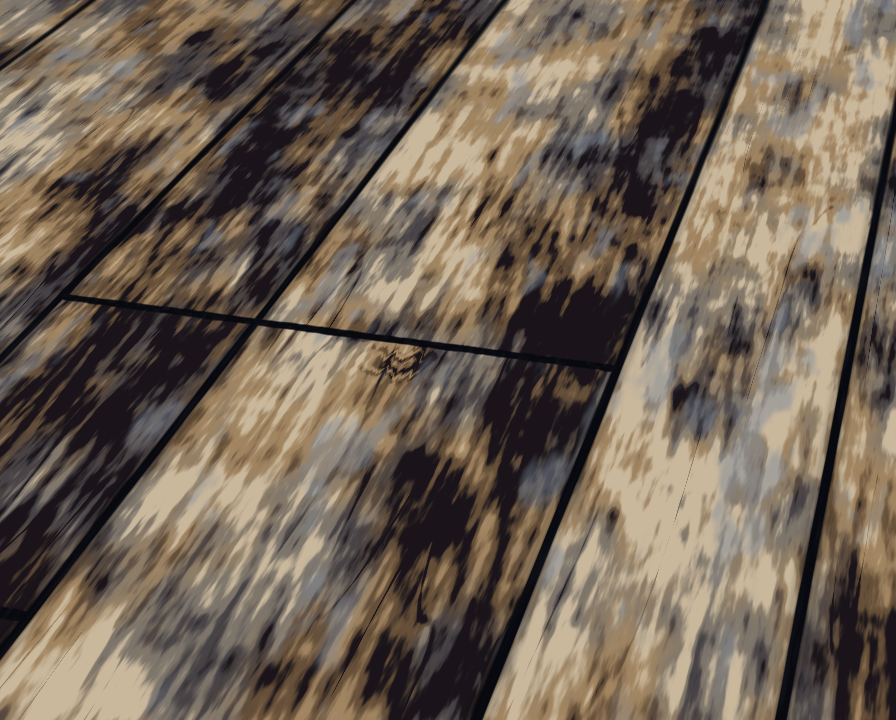
Reproduce this texture procedurally as a Shadertoy shader.

```glsl
const vec3 INK = vec3(0.10, 0.08, 0.10);
const vec3 SLATE = vec3(0.28, 0.26, 0.27);
const vec3 UMBER = vec3(0.40, 0.31, 0.22);
const vec3 GREY = vec3(0.49, 0.46, 0.42);
const vec3 TAN = vec3(0.63, 0.52, 0.38);
const vec3 CREAM = vec3(0.79, 0.72, 0.61);
const vec3 GAP = vec3(0.03, 0.035, 0.06);

const vec2 VANISH = vec2(1.458, 1.977);  // where the seams converge
const float BAY = 0.585;                 // one narrow plus one wide plank
const float NARROW = 0.214;
const float BAY_START = -0.988;
const float JOINT = 0.638;
const float LOWER_JOINT = 0.481;

float hash(vec2 p) {
    vec3 q = fract(p.xyx * 0.1031);
    q += dot(q, q.yzx + 33.33);
    return fract((q.x + q.y) * q.z);
}

float noise(vec2 p) {
    vec2 i = floor(p), f = fract(p);
    f = f * f * (3.0 - 2.0 * f);
    return mix(mix(hash(i), hash(i + vec2(1, 0)), f.x),
               mix(hash(i + vec2(0, 1)), hash(i + vec2(1, 1)), f.x), f.y);
}

float fbm(vec2 p) {
    float sum = 0.0, gain = 0.53;
    for (int i = 0; i < 4; i++) {
        sum += gain * noise(p);
        p = p * 2.03 + 17.3;
        gain *= 0.5;
    }
    return sum;
}

// Perspective: x runs across the planks, y along them
vec2 floorCoord(vec2 p, vec2 vanish, float tilt) {
    float depth = vanish.y - p.y;
    float across = (p.x - vanish.x) / depth;
    return vec2(across, 1.0 / depth + tilt * across);
}

float spot(vec2 p, vec2 center, vec2 radius) {
    vec2 d = (p - center) / radius;
    return exp(-dot(d, d));
}

float line(float dist, float width, float blur) {
    return 1.0 - smoothstep(width - blur, width + blur, dist);
}

// Average tone of each plank, t across it from 0 to 1
float plankTone(float bay, bool narrow, float t, float along) {
    if (bay < -0.5) return narrow ? 0.46 : mix(0.58, 0.34, t);
    if (bay > 0.5) return narrow ? 0.72 : 0.46;
    if (narrow) return along > JOINT ? 0.29 : 0.16;
    return mix(0.72, 0.24, smoothstep(0.38, 0.82, t));
}

// Hashed dark knots, at most one in each cell
float knots(vec2 g, vec2 cell) {
    vec2 id = floor(g / cell);
    vec2 center = 0.35 + 0.3 * vec2(hash(id + 3.1), hash(id + 8.7));
    float size = mix(0.07, 0.14, hash(id + 5.3));
    return step(0.62, hash(id)) * spot(fract(g / cell), center, vec2(size));
}

vec3 woodColor(float tone, float warmth) {
    vec3 color = mix(INK, mix(SLATE, UMBER, warmth), smoothstep(0.05, 0.30, tone));
    color = mix(color, mix(GREY, TAN, warmth), smoothstep(0.32, 0.60, tone));
    return mix(color, CREAM, smoothstep(0.66, 0.94, tone));
}

void mainImage(out vec4 fragColor, in vec2 fragCoord) {
    vec2 p = fragCoord / iResolution.y;
    vec2 g = floorCoord(p, VANISH, 0.083);
    float depth = VANISH.y - p.y;
    float focus = 1.0 - 0.65 * smoothstep(0.65, 1.0, p.y);

    // Plank layout
    float s = (g.x - BAY_START) / BAY;
    float bay = floor(s), x = fract(s) * BAY;
    bool narrow = x < NARROW;
    float t = narrow ? x / NARROW : (x - NARROW) / (BAY - NARROW);
    bool jointed = abs(bay) < 0.5;
    float piece = jointed && g.y < JOINT ? 1.0 : 0.0;
    vec2 seed = vec2(bay * 23.0 + (narrow ? 11.0 : 0.0), piece * 31.0) + 80.0;

    // Stains, grain and raised flakes
    float stain = fbm(g * vec2(13, 24) + seed) - 0.5;
    float streak = fbm(g * vec2(85, 15) + seed) - 0.5;
    float fine = noise(g * vec2(240, 60) + seed) - 0.5;
    float sawMarks = noise(g * vec2(45, 210) + seed) - 0.5;
    vec2 flake = g * vec2(100, 48) + seed;
    float relief = fbm(flake) - fbm(flake + vec2(0.45, 0.4));
    float tone = plankTone(bay, narrow, t, g.y);
    tone += 1.25 * stain + 0.65 * streak;
    tone += focus * (0.16 * fine + 0.12 * sawMarks + 0.85 * relief);

    // Broad dark marks, a pale worn strip and knots
    vec2 q = p + 0.07 * vec2(stain, streak);
    tone -= 0.40 * spot(q, vec2(0.39, 0.09), vec2(0.10, 0.07));
    tone -= 0.40 * spot(q, vec2(0.77, 0.56), vec2(0.12, 0.04));
    tone -= 0.45 * spot(q, vec2(0.665, 0.685), vec2(0.05, 0.018));
    tone -= 0.50 * spot(q, vec2(1.19, 0.13), vec2(0.05, 0.09));
    tone += 0.40 * spot(q, vec2(0.645, 0.39), vec2(0.025, 0.08));
    tone += 0.25 * spot(q, vec2(0.63, 0.82), vec2(0.05, 0.10));
    tone -= 0.45 * knots(g + 0.02 * stain, vec2(0.10, 0.075));

    // Eye-shaped knot with rings
    vec2 eye = (q - vec2(0.54, 0.497)) / vec2(0.048, 0.021);
    float ring = length(eye);
    tone += (0.22 * sin(ring * 11.0) - 0.12) * (1.0 - smoothstep(0.7, 1.3, ring));

    // Long cracks along the grain
    float crack = abs(noise(g * vec2(38, 7) + seed + 9.0) - 0.5);
    tone -= 0.28 * focus * line(crack, 0.012, 0.012) * smoothstep(0.45, 0.6, noise(g * 22.0 + seed));

    // Colour, with cool scuffs
    float warmth = smoothstep(0.32, 0.62, fbm(g * vec2(16, 19) + seed + 41.0));
    vec3 color = woodColor(tone, warmth);
    float scuff = smoothstep(0.60, 0.78, fbm(g * vec2(30, 26) + seed + 67.0));
    color = mix(color, vec3(0.50, 0.54, 0.60), 0.5 * scuff);

    // Seams and end joints
    float blur = (1.0 + 1.2 * smoothstep(0.6, 1.0, p.y) * iResolution.y / 412.0) / iResolution.y;
    float edge = min(min(x, BAY - x), abs(x - NARROW)) + 0.002 * streak;
    float seam = line(edge, 0.0042, blur / depth);
    float end = abs(g.y - JOINT);
    if (narrow) end = min(end, abs(g.y - LOWER_JOINT));
    float joint = jointed ? line(end + 0.001 * streak, 0.0021, blur / (depth * depth)) : 0.0;
    color *= 1.0 - 0.35 * line(edge, 0.008, 0.007);
    color += 0.07 * vec3(1.0, 0.75, 0.5) * line(abs(edge - 0.0065), 0.001, 0.001);
    color = mix(color, GAP + 0.06 * max(fine, 0.0), max(seam, joint));

    fragColor = vec4(clamp(color, 0.0, 1.0), 1.0);
}
```
